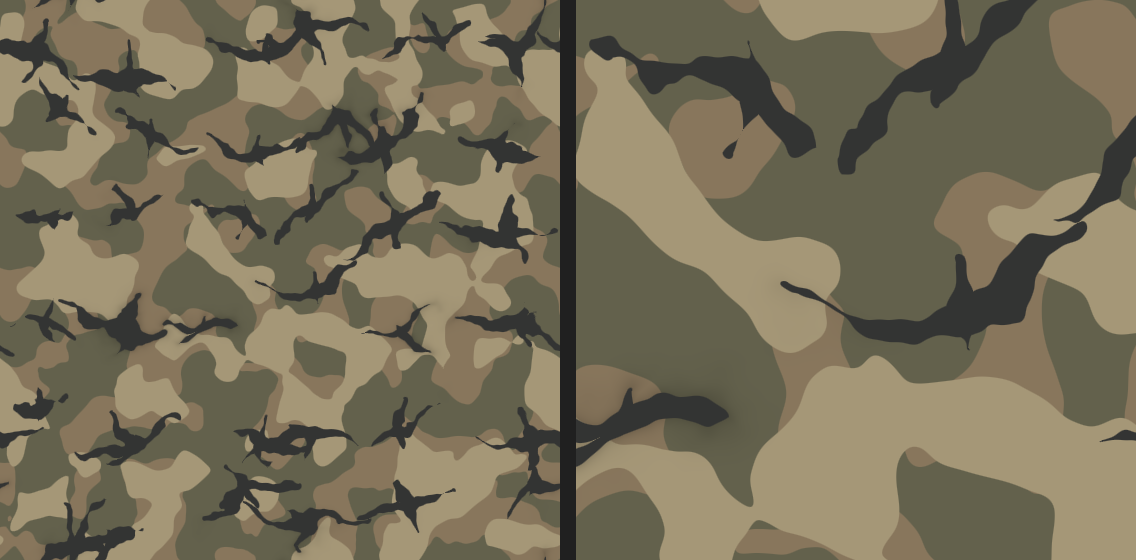
Left: the whole. Right: its middle third, enlarged.
Write a WebGL 2 fragment shader that draws this pattern.

```glsl
#version 300 es
precision highp float;
// Woodland camouflage: tan and brown blobs cut from warped, wrapping noise over
// an olive ground, topped by dark ragged twigs. Each twig is a set of tapered,
// bent arms around a body, scattered on a jittered grid that wraps at the edges.

#define TAN_SCALE 8
#define BROWN_SCALE 9
#define TAN_CUT 0.105
#define BROWN_CUT 0.036
#define BLOB_WARP 0.016
#define TWIG_GRID 6
#define TWIG_BODY 0.0142
#define TWIG_TIP 0.0022
#define TWIG_WARP 0.028
#define TWIG_RAGGED 0.011
#define HALO 0.16

uniform vec2 u_resolution;
out vec4 fragColor;

const vec3 OLIVE = vec3(0.388, 0.380, 0.298);
const vec3 BROWN = vec3(0.533, 0.463, 0.361);
const vec3 TAN = vec3(0.647, 0.592, 0.467);
const vec3 DARK = vec3(0.200, 0.204, 0.200);
const float TAU = 6.28319;

// Integer hash: three values in 0..1 for a cell and a seed.
vec3 hash3(ivec2 cell, int seed) {
    uvec3 v = uvec3(cell, seed) * 1664525u + 1013904223u;
    v.x += v.y * v.z; v.y += v.z * v.x; v.z += v.x * v.y;
    v ^= v >> 16u;
    v.x += v.y * v.z; v.y += v.z * v.x; v.z += v.x * v.y;
    return vec3(v >> 8u) / 16777216.0;
}

ivec2 wrapCell(ivec2 cell, int period) {
    return (cell + period * 8) % period;
}

float gradientDot(ivec2 cell, vec2 offset, int period, int seed) {
    float angle = TAU * hash3(wrapCell(cell, period), seed).x;
    return dot(vec2(cos(angle), sin(angle)), offset);
}

// Gradient noise that repeats after a whole number of cells.
float noise(vec2 uv, int period, int seed) {
    vec2 p = uv * float(period) + 0.37 * float(seed);
    ivec2 c = ivec2(floor(p));
    vec2 f = fract(p);
    vec2 w = f * f * f * (f * (f * 6.0 - 15.0) + 10.0);
    const ivec2 e = ivec2(0, 1);
    float low = mix(gradientDot(c, f, period, seed),
                    gradientDot(c + e.yx, f - vec2(1, 0), period, seed), w.x);
    float high = mix(gradientDot(c + e.xy, f - vec2(0, 1), period, seed),
                     gradientDot(c + e.yy, f - vec2(1, 1), period, seed), w.x);
    return mix(low, high, w.y);
}

vec2 warp(vec2 uv, int period, int seed) {
    return vec2(noise(uv, period, seed), noise(uv, period, seed + 1));
}

// Rounded, lobed blobs: one main octave with two finer ones.
float blobField(vec2 uv, int period, int seed) {
    return noise(uv, period, seed)
         + 0.45 * noise(uv, period * 2 - 1, seed + 1)
         + 0.08 * noise(uv, period * 4 + 1, seed + 2);
}

// Distance to one twig: two long arms near the horizontal, two short across.
float twig(vec2 p, ivec2 cell) {
    vec3 shape = hash3(cell, 31);
    float size = mix(0.75, 1.25, shape.x);
    float tilt = mix(-0.3, 0.6, shape.y);
    float d = 1.0;
    for (int k = 0; k < 4; k++) {
        vec3 r = hash3(cell, 40 + k);
        float angle = tilt + 0.25 * TAU * float(k) + 0.9 * (r.x - 0.5);
        vec2 range = k % 2 == 0 ? vec2(0.06, 0.1) : vec2(0.015, 0.06);
        float reach = size * mix(range.x, range.y, r.y);
        vec2 axis = vec2(cos(angle), sin(angle));
        vec2 q = vec2(dot(p, axis), dot(p, vec2(-axis.y, axis.x)));
        float h = clamp(q.x / reach, 0.0, 1.0);
        q -= reach * vec2(h, 1.2 * (r.z - 0.5) * h * h);
        d = min(d, length(q) - size * mix(TWIG_BODY, TWIG_TIP, h));
    }
    return d;
}

float twigField(vec2 uv) {
    vec2 p = uv + TWIG_WARP * warp(uv, 17, 21);
    ivec2 home = ivec2(floor(p * float(TWIG_GRID)));
    float d = 1.0;
    for (int y = -1; y <= 1; y++)
    for (int x = -1; x <= 1; x++) {
        ivec2 cell = home + ivec2(x, y);
        ivec2 id = wrapCell(cell, TWIG_GRID);
        vec2 center = vec2(cell) + mix(vec2(0.15), vec2(0.85), hash3(id, 30).xy);
        d = min(d, twig(p - center / float(TWIG_GRID), id));
    }
    return d + TWIG_RAGGED * (noise(uv, 36, 24) + 0.4 * noise(uv, 75, 25));
}

// Coverage of the region where the field is positive, smoothed at its edge.
float cover(float field) {
    return clamp(0.5 + field / max(fwidth(field), 1e-5), 0.0, 1.0);
}

void main() {
    vec2 uv = gl_FragCoord.xy / u_resolution;
    vec2 blobUv = uv + BLOB_WARP * warp(uv, 13, 1);
    float tanField = blobField(blobUv, TAN_SCALE, 4);
    float brownField = blobField(blobUv, BROWN_SCALE, 8) + 0.3 * tanField;
    float twigDistance = twigField(uv);

    // Layers from the ground up, with a faint patchy shade around the twigs.
    vec3 color = mix(OLIVE, BROWN, cover(brownField - BROWN_CUT));
    color = mix(color, TAN, cover(tanField - TAN_CUT));
    float patchy = smoothstep(0.1, 0.4, noise(uv, 5, 12));
    color *= 1.0 - HALO * patchy * exp(-max(twigDistance, 0.0) / 0.008);
    color = mix(color, DARK, cover(-twigDistance));
    fragColor = vec4(color, 1.0);
}
```
